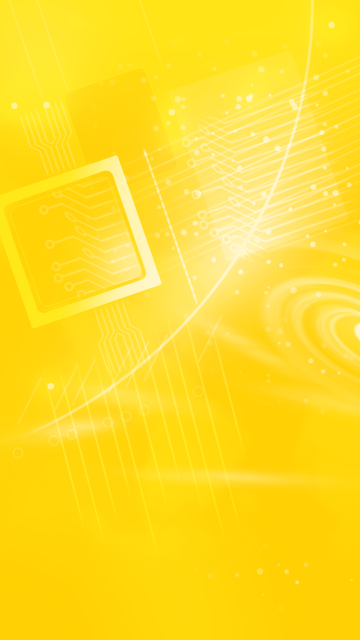
Give the GLSL for this background, as a WebGL 2 fragment shader.

```glsl
#version 300 es
precision highp float;
// Golden technology backdrop: a tilted chip frame, traces, beams, a great arc,
// a misty swirl and sparks. Distance functions and soft glows feed two layers
// of light, saturated yellow (sun) and cream (pale).
uniform vec2 u_resolution;
out vec4 fragColor;

float hash(vec2 p) { return fract(sin(dot(p, vec2(127.1, 311.7))) * 43758.5); }

float noise(vec2 p) {
  vec2 i = floor(p), f = fract(p);
  f = f * f * (3. - 2. * f);
  return mix(mix(hash(i), hash(i + vec2(1, 0)), f.x),
             mix(hash(i + vec2(0, 1)), hash(i + 1.), f.x), f.y);
}

float fbm(vec2 p) {
  float sum = 0., gain = .5;
  for (int i = 0; i < 4; i++) { sum += gain * noise(p); p = p * 2.03 + 7.1; gain *= .5; }
  return sum;
}

vec2 turn(vec2 p, float a) { return vec2(cos(a) * p.x + sin(a) * p.y, cos(a) * p.y - sin(a) * p.x); }

// Gaussian spot at c with radii r, tilted by a
float glow(vec2 p, vec2 c, vec2 r, float a) { vec2 d = turn(p - c, a) / r; return exp(-dot(d, d)); }

// Smooth coverage of distance d with half width w
float cover(float d, float w) { float e = .8 / u_resolution.x; return 1. - smoothstep(w - e, w + e, d); }

float box(vec2 p, vec2 h, float r) {
  vec2 d = abs(p) - h + r;
  return length(max(d, 0.)) + min(max(d.x, d.y), 0.) - r;
}

// Soft range a..b
float band(float x, float a, float b, float s) { return smoothstep(a - s, a + s, x) * (1. - smoothstep(b - s, b + s, x)); }

// Parallel rows with a diagonal jog, each starting at a ring pad
float traces(vec2 q, float pitch, float jog) {
  float y = (q.y + clamp(q.x - jog, 0., .07)) / pitch, row = floor(y);
  float off = (fract(y) - .5) * pitch, start = jog - .08 + .14 * hash(vec2(row, 3));
  float ring = abs(length(vec2(q.x - start, off)) - .01);
  return max(cover(abs(off), .003) * step(start + .01, q.x), cover(ring, .003));
}

// One spark per jittered cell
float sparks(vec2 p, float n, float keep) {
  vec2 id = floor(p * n), c = .25 + .5 * vec2(hash(id + 9.), hash(id + 23.));
  return step(hash(id), keep) * cover(length(fract(p * n) - c) / n, .003 + .006 * hash(id + 41.));
}

void main() {
  vec2 p = gl_FragCoord.xy / u_resolution.x;
  vec2 q = turn(p - vec2(.208, 1.106), .332);

  // Yellow wash, clouds and cream haze
  float cloud = fbm(p * 4.);
  float sun = .75 * smoothstep(1.15, 1.75, p.y) + .3 * smoothstep(.45, .6, cloud) * smoothstep(.1, .5, p.y);
  sun += .6 * cloud * glow(p, vec2(.05, .42), vec2(.25, .2), 0.) + .35 * glow(p, vec2(.5, .1), vec2(.2, .5), .3);
  float pale = .38 * glow(p, vec2(.67, 1.28), vec2(.26, .22), .4)
    + .42 * glow(p, vec2(.64, 1.06), vec2(.2, .13), .5)
    + .2 * glow(p, vec2(.45, .86), vec2(.28, .15), .5)
    + .15 * glow(p, vec2(.1, 1.65), vec2(.18, .2), 0.);

  // Tilted cards
  float card = box(q - vec2(.22, .25), vec2(.12, .15), .02);
  sun += .25 * cover(abs(card), .002) - .35 * cover(card, 0.);
  pale += .12 * cover(box(q - vec2(.56, .06), vec2(.18, .25), .01), 0.);

  // Beams fanning to the right
  float beam = (q.y - .1 * q.x) / .021, row = floor(beam), off = abs(fract(beam) - .5) * .021;
  float reach = smoothstep(0., .35, q.x - .25 * hash(vec2(row, 5))) * band(beam, -9.5, 6.7, 1.);
  pale += reach * hash(vec2(row, 1)) * (.3 * cover(off, .002) + .1 * exp(-off * 200.));

  // Traces beside and inside the chip
  pale += .27 * band(q.x, .27, .76, .03) * band(q.y, -.2, .2, .03) * traces(q, .029, .43);
  float inside = cover(box(q, vec2(.15), .02), 0.);
  sun *= 1. - .7 * inside;
  pale += inside * (.25 * traces(q, .032, 0.) * band(q.x, -.1, .14, .03)
    + .55 * glow(q, vec2(.13, -.1), vec2(.1), 0.));

  // Chip frame, turning cream toward its lower right
  float frame = cover(max(box(q, vec2(.19), .006), -box(q, vec2(.16), .02)), 0.);
  sun += 1.1 * frame + .5 * cover(abs(box(q, vec2(.145), .02)), .0015);
  pale += .75 * frame * smoothstep(-.06, .16, q.x - .35 * q.y);

  // Pins above and below
  float side = abs(q.y), lane = abs(q.x - .03) - clamp(side - .27, 0., .02);
  pale += .32 * cover(abs(fract(lane / .016) - .5) * .016, .002) * band(side, .2, .38, .01) * step(lane, .048);

  // Guide lines along the tilt, with slanted links and rings
  for (float k = 0.; k < 11.; k++) {
    float h = hash(vec2(k, 8)), x = -.22 + .048 * k + .02 * h;
    float low = cover(abs(q.x - x - .08 * (q.y + .4)), .0025);
    sun += .5 * low * band(q.y, -.9 + .25 * h, -.3 - .12 * h, .06);
    pale += .14 * low * band(q.y, -.65, -.35, .1);
    pale += .2 * step(.6, h) * cover(abs(q.x - x * 1.4), .002) * band(q.y, .4, .75, .03);
    vec2 d = p - vec2(.05 + .05 * k, .6 + .017 * k);
    float link = cover(abs(d.x - .5 * d.y), .003) * band(d.y, 0., .13, .003);
    pale += .2 * step(.5, h) * max(link, cover(abs(length(d + vec2(0, .08)) - .013), .002));
  }
  pale += (.35 + .25 * step(.4, fract(q.y * 45.))) * cover(abs(q.x - .265), .003) * band(q.y, -.27, .18, .01);

  // Great arc
  float arc = length(p - vec2(-.447, 1.778)) - 1.315;
  pale += .42 * cover(abs(arc), .004) * smoothstep(.03, .2, p.x) + .07 * exp(-abs(arc) * 30.);
  sun += .12 * cover(arc, 0.);

  // Misty swirl and drifting wisps
  vec2 s = turn(p - vec2(1.03, .88), -.35) * vec2(1, 2);
  float r = length(s), wisp = fbm(vec2(r * 22. + 2. * atan(s.y, -s.x), r * 3.));
  pale += .9 * smoothstep(.3, .75, wisp) * exp(-r * r * 11.) + .3 * exp(-r * r * 30.);
  pale += (.45 + .9 * fbm(turn(p, -.15) * vec2(5, 45))) * (.38 * glow(p, vec2(.7, .81), vec2(.17, .022), -.5)
    + .4 * glow(p, vec2(.92, .66), vec2(.17, .024), -.2)
    + .38 * glow(p, vec2(.66, .45), vec2(.22, .02), -.04)
    + .5 * glow(p, vec2(.2, .585), vec2(.11, .025), .15)
    + .3 * glow(p, vec2(.38, .67), vec2(.17, .025), -.15));

  // Bright nodes, then scattered sparks
  vec2 nodes[6] = vec2[6](vec2(.13, 1.486), vec2(.04, 1.484), vec2(.141, .705),
    vec2(.477, 1.466), vec2(.692, 1.504), vec2(.921, 1.708));
  for (int i = 0; i < 6; i++) {
    float d = length(p - nodes[i]);
    pale += .65 * cover(d, .009);
    sun += .45 * exp(-d * d * 350.);
  }
  sun += .6 * glow(p, vec2(.12, 1.53), vec2(.09), 0.) + .7 * glow(p, vec2(.486, 1.395), vec2(.05), 0.);
  float zone = band(p.y, .95, 1.62, .1) * smoothstep(.1, .7, p.x) + glow(p, vec2(.85, .16), vec2(.25, .06), -.15)
    + glow(p, vec2(.85, .75), vec2(.25, .08), -.4);
  pale += .5 * min(zone, 1.) * (sparks(p, 13., .4) + sparks(p + 3.7, 26., .2));

  vec3 color = mix(vec3(1, .815, .01), vec3(1, .91, .1), clamp(sun, 0., 1.));
  fragColor = vec4(mix(color, vec3(1, .965, .8), clamp(pale, 0., 1.)), 1);
}
```
